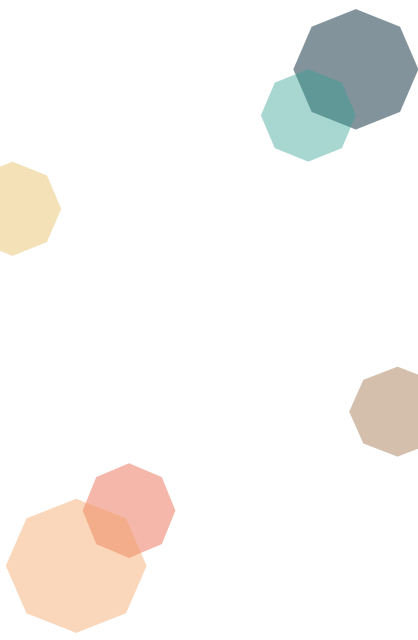
Write a WebGL 2 fragment shader that draws this background.

```glsl
#version 300 es
precision highp float;
// Translucent pastel octagons scattered near the edges of a white page.

#define PAPER vec3(1.0)
#define OPACITY 0.42
#define EDGE_ANGLE 0.3926991
#define SHAPE_COUNT 6

uniform vec2 u_resolution;
out vec4 fragColor;

// Centre (xy) and radii (zw) in canvas heights, listed from back to front
const vec4 SHAPES[SHAPE_COUNT] = vec4[](
  vec4(0.5560, 0.8917, 0.0977, 0.0941),  // slate
  vec4(0.4818, 0.8197, 0.0742, 0.0723),  // teal
  vec4(0.0195, 0.6738, 0.0762, 0.0736),  // sand
  vec4(0.6211, 0.3568, 0.0755, 0.0703),  // taupe
  vec4(0.2016, 0.2022, 0.0725, 0.0740),  // coral
  vec4(0.1191, 0.1159, 0.1100, 0.1048)   // peach
);

// Colour of each shape as it appears on bare paper
const vec3 TINTS[SHAPE_COUNT] = vec3[](
  vec3(0.508, 0.576, 0.608),
  vec3(0.660, 0.843, 0.820),
  vec3(0.957, 0.882, 0.718),
  vec3(0.831, 0.749, 0.678),
  vec3(0.957, 0.718, 0.667),
  vec3(0.980, 0.843, 0.733)
);

// Approximate distance to a stretched octagon with corners on its axes
float octagonDistance(vec2 p, vec2 radii) {
  vec2 q = abs(p / radii);
  q = vec2(max(q.x, q.y), min(q.x, q.y));
  vec2 edgeNormal = vec2(cos(EDGE_ANGLE), sin(EDGE_ANGLE));
  return (dot(q, edgeNormal) - edgeNormal.x) * min(radii.x, radii.y);
}

void main() {
  vec2 p = gl_FragCoord.xy / u_resolution.y;
  float pixel = 1.0 / u_resolution.y;
  vec3 colour = PAPER;

  // Each layer lets part of the colour beneath it show through
  for (int i = 0; i < SHAPE_COUNT; i++) {
    float d = octagonDistance(p - SHAPES[i].xy, SHAPES[i].zw);
    float coverage = clamp(0.5 - d / pixel, 0.0, 1.0);
    vec3 layered = TINTS[i] - (1.0 - OPACITY) * (PAPER - colour);
    colour = mix(colour, layered, coverage);
  }

  fragColor = vec4(colour, 1.0);
}
```
